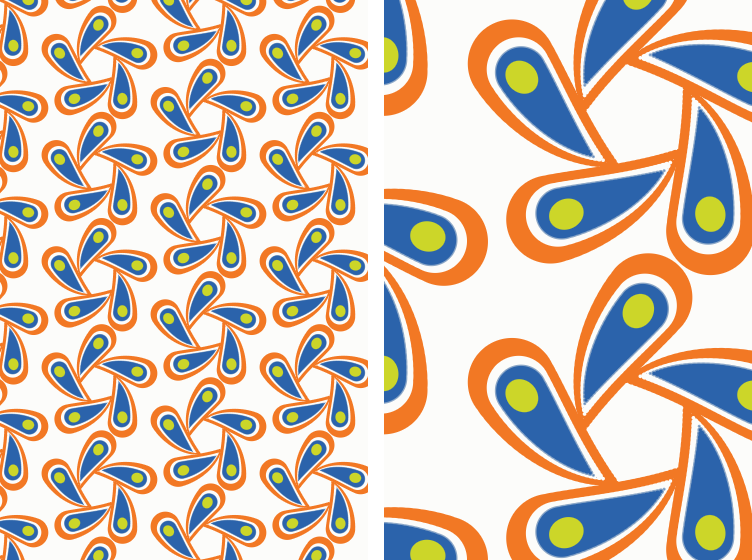
Left, the full canvas; right, a detail of the centre.
Give the GLSL for this pattern, as a Shadertoy shader.

```glsl
// Half-drop repeat of five-petal pinwheels on white. Each petal nests three curved
// teardrops (orange, white, blue) and a lime seed; a teardrop is a run of shrinking
// circles swept along a quadratic curve. The canvas is 7.68 units high.

const float CANVAS_HEIGHT = 7.68;
const vec2 PITCH = vec2(1.495, 1.456);
const vec2 FIRST_CENTRE = vec2(1.35, 5.322);
const float ROSETTE_RADIUS = 0.9;
const int PETALS = 5;
const int SWEEP_STEPS = 26;

const vec3 WHITE = vec3(0.99, 0.99, 0.98);
const vec3 ORANGE = vec3(0.95, 0.47, 0.14);
const vec3 BLUE = vec3(0.17, 0.39, 0.67);
const vec3 PALE_BLUE = vec3(0.54, 0.65, 0.78);
const vec3 LIME = vec3(0.80, 0.84, 0.16);

vec2 rotate(vec2 p, float angle) {
    float c = cos(angle), s = sin(angle);
    return vec2(c * p.x - s * p.y, s * p.x + c * p.y);
}

// Distance to circles shrinking from head to tip along a bent spine
float teardrop(vec2 p, vec2 head, vec2 bend, vec2 tip, float radius) {
    float d = 1e3;
    for (int i = 0; i <= SWEEP_STEPS; i++) {
        float t = float(i) / float(SWEEP_STEPS);
        vec2 spine = mix(mix(head, bend, t), mix(bend, tip, t), t);
        d = min(d, length(p - spine) - radius * (1.0 - t * sqrt(t)));
    }
    return d;
}

float ellipse(vec2 p, vec2 radii) {
    return (length(p / radii) - 1.0) * min(radii.x, radii.y);
}

// Layer distances of the upright petal: orange, white, blue, seed
vec4 petal(vec2 p) {
    return vec4(
        teardrop(p, vec2(0.045, 0.622), vec2(-0.22, 0.31), vec2(-0.25, 0.0), 0.202),
        teardrop(p, vec2(0.03, 0.585), vec2(-0.20, 0.325), vec2(-0.25, 0.07), 0.146),
        teardrop(p, vec2(0.02, 0.57), vec2(-0.185, 0.335), vec2(-0.25, 0.12), 0.12),
        ellipse(rotate(p - vec2(0.0, 0.56), 0.5), vec2(0.069, 0.081)));
}

vec4 rosette(vec2 p) {
    vec4 d = vec4(1e3);
    for (int i = 0; i < PETALS; i++)
        d = min(d, petal(rotate(p, 6.2831853 * float(i) / float(PETALS))));
    return d;
}

// Closest layers among the surrounding rosettes; odd columns drop half a pitch
vec4 halfDropRepeat(vec2 p) {
    vec4 d = vec4(1e3);
    float nearColumn = round(p.x / PITCH.x);
    for (int i = -1; i <= 1; i++) {
        float column = nearColumn + float(i);
        float drop = 0.5 * PITCH.y * mod(column, 2.0);
        float nearRow = round((p.y + drop) / PITCH.y);
        for (int j = -1; j <= 1; j++) {
            vec2 centre = vec2(column, nearRow + float(j)) * PITCH - vec2(0.0, drop);
            vec2 local = p - centre;
            if (length(local) < ROSETTE_RADIUS) d = min(d, rosette(local));
        }
    }
    return d;
}

vec3 paint(vec3 under, vec3 ink, float d, float pixel) {
    return mix(under, ink, clamp(0.5 - d / pixel, 0.0, 1.0));
}

void mainImage(out vec4 fragColor, in vec2 fragCoord) {
    float pixel = CANVAS_HEIGHT / iResolution.y;
    vec4 d = halfDropRepeat(fragCoord * pixel - FIRST_CENTRE);

    vec3 colour = paint(WHITE, ORANGE, d.x, pixel);
    colour = paint(colour, WHITE, d.y, pixel);
    colour = paint(colour, PALE_BLUE, d.z, pixel);
    colour = paint(colour, BLUE, d.z + 0.006, pixel);
    colour = paint(colour, LIME, d.w, pixel);
    fragColor = vec4(colour, 1.0);
}
```
